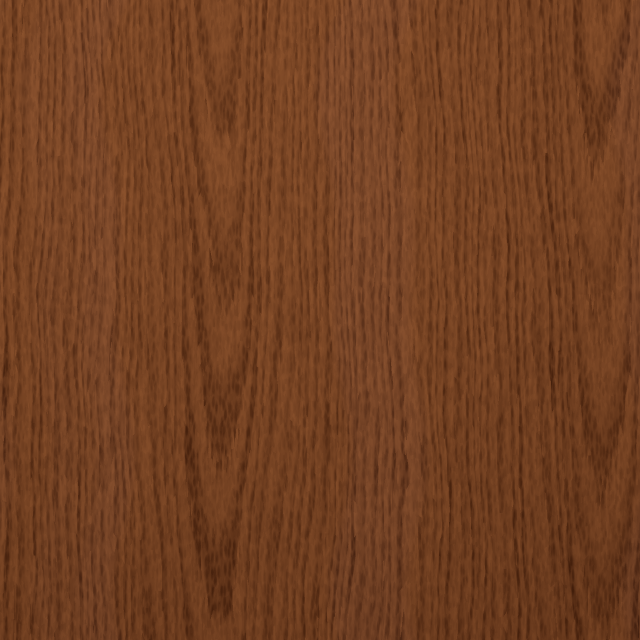
This texture is drawn by a Shadertoy shader. Its source:

```glsl
// Stained oak board: upright grain lines, two pointed cathedral figures and fine pores.

vec2 hash2(vec2 p) {
    vec3 q = fract(p.xyx * vec3(0.1031, 0.1030, 0.0973));
    q += dot(q, q.yzx + 33.33);
    return fract((q.xx + q.yz) * q.zy);
}

// Cellular noise: x = distance to the nearest point, y = random value of its cell
vec2 cells(vec2 p) {
    vec2 base = floor(p), nearest = vec2(9.0, 0.0);
    for (int j = -1; j <= 1; j++)
    for (int i = -1; i <= 1; i++) {
        vec2 cell = base + vec2(i, j);
        float d = length(cell + hash2(cell) - p);
        if (d < nearest.x) nearest = vec2(d, hash2(cell + 71.0).x);
    }
    return nearest;
}

// Layered sines for slow, irregular drift
float sway(float t) {
    return sin(t) + 0.5 * sin(2.3 * t + 1.7) + 0.25 * sin(5.1 * t + 0.6);
}

// Growth ring count, rising away from the two cathedral axes
float ringCount(vec2 p, float fibre) {
    p.x += 0.006 * sway(p.y * 4.5 + p.x * 5.0) + 0.0012 * sway(p.y * 21.0 + p.x * 37.0);
    float leftAxis = length(vec2(p.x - 0.335, 0.022));
    float rightAxis = length(vec2(p.x - 0.94, 0.022));
    float s = min(leftAxis, rightAxis);
    float side = leftAxis < rightAxis ? 0.0 : 0.4;
    float rings = 45.0 * s + 2.4 * tanh((s - 0.21) * 12.0) + 0.3 * sin(95.0 * s);
    rings += 0.4 * sway(p.x * 9.0) - 4.2 * exp(-60.0 * s * s) * (p.y + side * 0.3);
    return rings + 0.2 * (fibre - 0.5) + 20.0;
}

vec3 woodColor(vec2 p) {
    vec2 fibre = cells(p * vec2(210.0, 24.0));
    vec2 pores = cells(p * vec2(170.0, 42.0) + 13.0);
    float fleck = cells(p * vec2(330.0, 120.0) + 5.0).y;
    float pore = 1.0 - smoothstep(0.15, 0.6, pores.x);

    // Dark porous band at the end of every ring
    float rings = ringCount(p, fibre.y);
    float f = fract(rings);
    vec2 ringRandom = hash2(vec2(floor(rings), p.x < 0.6375 ? 3.0 : 8.0));
    float start = mix(0.25, 0.5, ringRandom.x);
    float band = smoothstep(start, start + 0.3, f) * (1.0 - smoothstep(0.84, 1.0, f));
    band *= mix(0.6, 1.1, ringRandom.y) * (0.85 + 0.15 * sway(p.y * 9.0 + floor(rings) * 2.4));

    float tone = 0.67 - band * (0.32 + 0.2 * pore) - 0.13 * pore;
    tone += 0.17 * (fibre.y - 0.5) + 0.14 * (fleck - 0.5);

    // Broad stain variation, light from above and dim corners
    float stain = sway(p.x * 13.0 + 0.7 * sway(p.y * 3.0));
    vec2 q = p - 0.5;
    tone += 0.03 * stain + 0.27 * q.y - 0.07 * q.x - 0.28 * dot(q, q);

    vec3 color = mix(vec3(0.335, 0.172, 0.078), vec3(0.58, 0.345, 0.19), tone);
    return color + vec3(0.0, 0.004, 0.014) * smoothstep(0.3, 1.2, stain);
}

void mainImage(out vec4 fragColor, in vec2 fragCoord) {
    // Four samples per pixel soften the fibre edges
    vec3 color = vec3(0.0);
    for (int k = 0; k < 4; k++) {
        vec2 offset = vec2(k % 2, k / 2) * 0.5 - 0.25;
        color += 0.25 * woodColor((fragCoord + offset) / iResolution.xy);
    }
    fragColor = vec4(color, 1.0);
}
```
